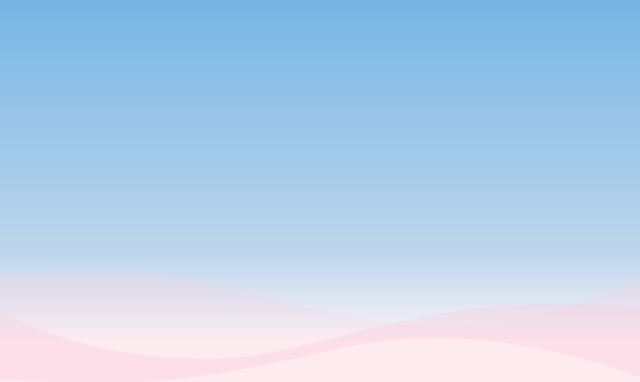
Write a Shadertoy shader that draws this background.

```glsl
// Cubic span between two knots, each holding (x, height, slope)
float span(float x, vec3 a, vec3 b) {
    float width = b.x - a.x;
    float t = clamp((x - a.x) / width, 0.0, 1.0);
    float u = 1.0 - t;
    return mix(a.y, b.y, t * t * (3.0 - 2.0 * t))
         + width * t * u * (a.z * u - b.z * t);
}

float backWave(float x) {
    vec3 crest = vec3(0.16, 0.290, 0.0);
    vec3 trough = vec3(0.69, 0.146, 0.0);
    if (x < crest.x) return span(x, vec3(0.0, 0.279, 0.15), crest);
    if (x < trough.x) return span(x, crest, trough);
    return span(x, trough, vec3(1.0, 0.269, 0.8));
}

float middleWave(float x) {
    vec3 trough = vec3(0.33, 0.061, 0.0);
    vec3 rise = vec3(0.55, 0.128, 0.46);
    vec3 crest = vec3(0.87, 0.204, 0.0);
    if (x < trough.x) return span(x, vec3(0.0, 0.186, -0.9), trough);
    if (x < rise.x) return span(x, trough, rise);
    if (x < crest.x) return span(x, rise, crest);
    return span(x, crest, vec3(1.0, 0.192, -0.15));
}

float frontWave(float x) {
    vec3 trough = vec3(0.17, -0.002, 0.0);
    vec3 rise = vec3(0.48, 0.069, 0.38);
    vec3 crest = vec3(0.67, 0.116, 0.0);
    if (x < trough.x) return span(x, vec3(0.0, 0.007, -0.1), trough);
    if (x < rise.x) return span(x, trough, rise);
    if (x < crest.x) return span(x, rise, crest);
    return span(x, crest, vec3(1.0, 0.013, -0.62));
}

// Soft coverage of the area below a wave
float below(float y, float height) {
    float edge = 0.8 / iResolution.y;
    return 1.0 - smoothstep(-edge, edge, y - height);
}

void mainImage(out vec4 fragColor, in vec2 fragCoord) {
    vec2 uv = fragCoord / iResolution.xy;
    vec3 blush = vec3(0.996, 0.920, 0.935);
    vec3 rose = vec3(0.975, 0.80, 0.87);

    // Sky, haze and blush ground
    vec3 haze = vec3(0.93, 0.93, 0.96);
    vec3 paleBlue = vec3(0.75, 0.84, 0.93);
    vec3 color = mix(blush, haze, clamp((uv.y - 0.105) / 0.055, 0.0, 1.0));
    color = mix(color, paleBlue, clamp((uv.y - 0.16) / 0.17, 0.0, 1.0));
    color = mix(color, vec3(0.465, 0.71, 0.89), clamp((uv.y - 0.33) / 0.67, 0.0, 1.0));

    // Translucent waves, back to front
    float fade = smoothstep(0.10, 0.20, uv.y);
    color = mix(color, rose, 0.24 * fade * below(uv.y, backWave(uv.x)));
    color = mix(color, rose, 0.37 * below(uv.y, middleWave(uv.x)));
    color = mix(color, blush, below(uv.y, frontWave(uv.x)));

    fragColor = vec4(color, 1.0);
}
```
